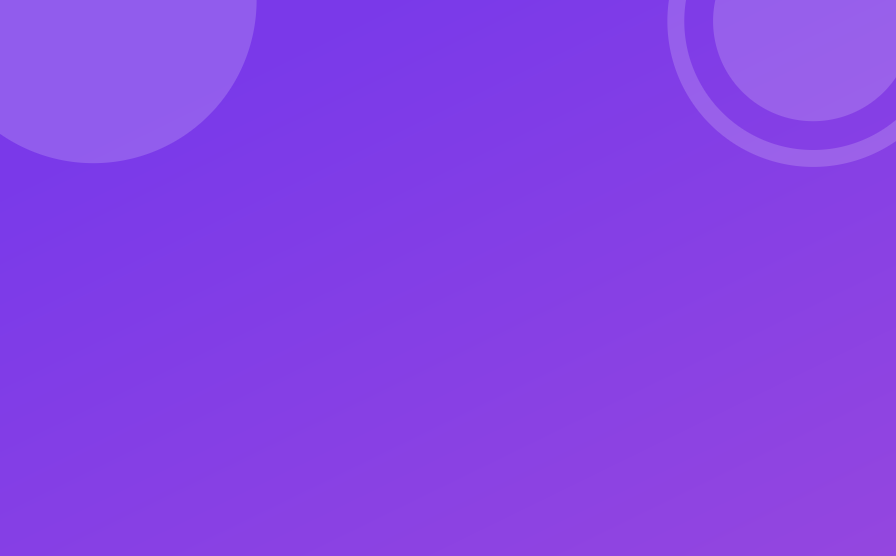
A WebGL 1 fragment shader for this background:

```glsl
precision highp float;
// Violet diagonal gradient with a translucent disc at upper left and a ringed disc at upper right.

uniform vec2 u_resolution;

const vec3 VIOLET = vec3(0.478, 0.225, 0.915);
const vec3 ORCHID = vec3(0.580, 0.275, 0.875);
const float VEIL_OPACITY = 0.177;

// Signed distance to a filled circle
float discDistance(vec2 p, vec2 center, float radius) {
  return length(p - center) - radius;
}

// Signed distance to a band centred on a circle
float ringDistance(vec2 p, vec2 center, float radius, float halfWidth) {
  return abs(discDistance(p, center, radius)) - halfWidth;
}

// Antialiased coverage of a shape, about one pixel wide
float coverage(float dist, float pixel) {
  return clamp(0.5 - dist / pixel, 0.0, 1.0);
}

// Linear blend along a direction, between two distances from the top left
vec3 slantedGradient(vec2 fromTopLeft, vec2 direction, float start, float end) {
  float t = (dot(fromTopLeft, direction) - start) / (end - start);
  return mix(VIOLET, ORCHID, clamp(t, 0.0, 1.0));
}

void main() {
  // Canvas height is one unit
  float pixel = 1.0 / u_resolution.y;
  vec2 p = gl_FragCoord.xy * pixel;
  float aspect = u_resolution.x * pixel;

  // Background
  vec3 color = slantedGradient(vec2(p.x, 1.0 - p.y), vec2(0.44, 0.90), 0.315, 1.606);

  // Corner shapes
  vec2 leftCenter = vec2(0.168, 1.0);
  vec2 rightCenter = vec2(aspect - 0.149, 0.962);
  float leftDisc = discDistance(p, leftCenter, 0.2935);
  float rightDisc = discDistance(p, rightCenter, 0.180);
  float rightRing = ringDistance(p, rightCenter, 0.247, 0.0152);
  float shapes = min(leftDisc, min(rightDisc, rightRing));

  // White veil over the shapes
  color = mix(color, vec3(1.0), VEIL_OPACITY * coverage(shapes, pixel));
  gl_FragColor = vec4(color, 1.0);
}
```
